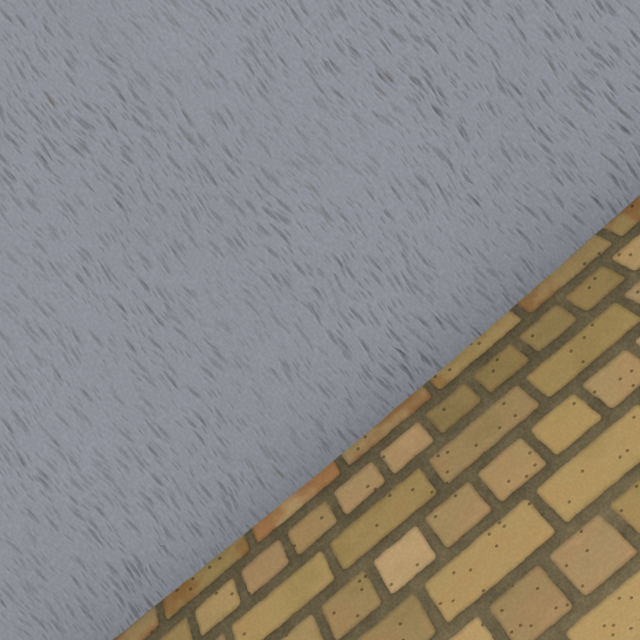
This texture is drawn by a WebGL 1 fragment shader. Its source:

```glsl
precision highp float;

uniform vec2 u_resolution;

#define EDGE_START vec2(0.176, 0.0)
#define EDGE_DIR vec2(0.764, 0.645)
#define ROW_BASE 0.2696
#define ROW_SCALE 0.3086
#define ROW_GROWTH 0.1655
#define PITCH 0.0898
#define PITCH_GROWTH 0.1
#define MORTAR 0.082
#define PLASTER vec3(0.565, 0.575, 0.608)
#define BRICK_OCHRE vec3(0.58, 0.495, 0.315)
#define BRICK_TAN vec3(0.655, 0.555, 0.405)
#define JOINT vec3(0.395, 0.355, 0.265)

vec2 hash2(vec2 p) {
  vec2 q = vec2(dot(p, vec2(127.1, 311.7)), dot(p, vec2(269.5, 183.3)));
  return fract(sin(q) * 43758.55);
}

// x: distance to the nearest cell point, y: random value of that cell
vec2 cellular(vec2 p) {
  vec2 base = floor(p);
  vec2 nearest = vec2(8.0, 0.0);
  for (int j = -1; j <= 1; j++) {
    for (int i = -1; i <= 1; i++) {
      vec2 cell = base + vec2(float(i), float(j));
      vec2 jitter = hash2(cell);
      float d = length(cell + jitter - p);
      if (d < nearest.x) nearest = vec2(d, fract(jitter.x * 7.3 + jitter.y * 3.7));
    }
  }
  return nearest;
}

// Layered sines, roughly -1 to 1
float waves(vec2 p) {
  float sum = 0.0;
  float amp = 0.5;
  for (int i = 0; i < 4; i++) {
    sum += amp * sin(p.x + 1.7 * sin(p.y * 0.8)) * cos(p.y - 1.3 * sin(p.x * 0.7));
    p = mat2(1.5, 1.1, -1.1, 1.5) * p + 2.3;
    amp *= 0.6;
  }
  return sum;
}

// Scratches run along y, away from the wall edge
float grooves(vec2 p) {
  p.x += 0.004 * sin(p.y * 19.0 + 5.0 * p.x) + 0.0015 * sin(p.y * 67.0 + p.x * 31.0);
  vec2 coarse = cellular(p * vec2(82.0, 17.0));
  vec2 fine = cellular(p * vec2(150.0, 38.0) + 17.0);
  float patches = 0.75 + 0.45 * waves(p * vec2(13.0, 5.0));
  float deep = (1.0 - smoothstep(0.08, 0.42, coarse.x)) * smoothstep(0.3, 0.7, coarse.y);
  float thin = (1.0 - smoothstep(0.1, 0.5, fine.x)) * smoothstep(0.35, 0.8, fine.y);
  return patches * (deep + 0.65 * thin);
}

vec3 plaster(vec2 p) {
  float depth = grooves(p);
  float relief = depth - grooves(p + vec2(0.0025, 0.001));
  float grain = cellular(p * vec2(210.0, 130.0)).x - 0.5;
  float shade = 1.0 + 0.02 * waves(p * 6.0) + 0.07 * grain;
  shade -= 0.15 * depth + 0.05 * relief;
  shade -= 0.13 * exp(p.y * 17.0);
  float stain = smoothstep(0.3, 0.8, waves(p * vec2(17.0, 8.0) + 4.0)) * depth;
  return PLASTER * shade + stain * vec3(0.015, 0.005, -0.03);
}

vec3 bricks(vec2 p, float soft) {
  // Rows and bricks widen away from the edge
  float row = 1.0 + log((p.y + ROW_BASE) / ROW_SCALE) / ROW_GROWTH;
  float rowId = floor(row);
  float rowHeight = (p.y + ROW_BASE) * ROW_GROWTH;
  float pitch = PITCH + PITCH_GROWTH * p.y;
  float span = mod(rowId, 2.0) < 0.5 ? 2.0 : 1.0;
  float phase = 0.07 + 0.45 * cos(1.5708 * rowId);
  float along = ((p.x - 0.586) / pitch - phase) / span;
  vec2 size = vec2(span * pitch, rowHeight);
  vec2 local = (vec2(fract(along), fract(row)) - 0.5) * size;
  vec2 rnd = hash2(vec2(floor(along), rowId) + 3.0);

  // Rounded, slightly chipped outline
  float corner = 0.06 * pitch;
  vec2 q = abs(local) - 0.5 * size + MORTAR * pitch + corner;
  float d = length(max(q, 0.0)) + min(max(q.x, q.y), 0.0) - corner;
  d += 0.0016 * waves(p * 75.0);
  float face = 1.0 - smoothstep(-soft, soft, d);

  // Fired clay tones, blotches and pits
  float blotch = waves(p * vec2(22.0, 34.0) + rnd * 20.0);
  vec2 pit = cellular(p * vec2(48.0, 60.0));
  float grain = cellular(p * 170.0).x - 0.5;
  float light = 0.91 + 0.2 * rnd.y + 0.3 * (p.y - 0.1);
  vec3 clay = mix(BRICK_OCHRE, BRICK_TAN, clamp(rnd.x + 0.25 * blotch, 0.0, 1.0));
  clay *= light + 0.06 * blotch + 0.06 * grain;
  float firstRow = 1.0 - step(0.5, rowId);
  float burnt = smoothstep(0.0, 0.7, blotch + 0.4 * rnd.x) * (0.25 + 0.75 * firstRow);
  clay *= mix(vec3(1.0), vec3(0.86, 0.74, 0.66), burnt);
  clay *= 1.0 - 0.3 * step(0.82, pit.y) * (1.0 - smoothstep(0.08, 0.2, pit.x));
  clay *= 1.0 - 0.13 * smoothstep(-0.007, 0.0, d);

  // Joints are darkest beside the upper side of each brick
  vec3 joint = JOINT * (0.94 + 0.4 * p.y + 0.12 * waves(p * 60.0) + 0.15 * grain);
  joint *= 1.0 - 0.2 * exp(-max(d, 0.0) * 350.0) * step(0.0, local.y);
  return mix(joint, clay, face);
}

void main() {
  vec2 uv = gl_FragCoord.xy / u_resolution;
  float soft = max(0.0018, 1.0 / u_resolution.y);

  // x runs along the wall edge, y points from plaster into brick
  vec2 rel = uv - EDGE_START;
  vec2 p = vec2(dot(rel, EDGE_DIR), dot(rel, vec2(EDGE_DIR.y, -EDGE_DIR.x)));
  float edge = p.y - 0.009 * sin(2.92 * p.x) - 0.0008 * waves(p * 50.0);

  vec3 brickColor = bricks(vec2(p.x, max(p.y, 0.0)), soft);
  brickColor *= 1.0 - 0.12 * exp(-max(edge, 0.0) * 70.0);
  vec3 color = mix(plaster(vec2(p.x, min(p.y, 0.02))), brickColor, smoothstep(-soft, soft, edge));
  gl_FragColor = vec4(color, 1.0);
}
```
